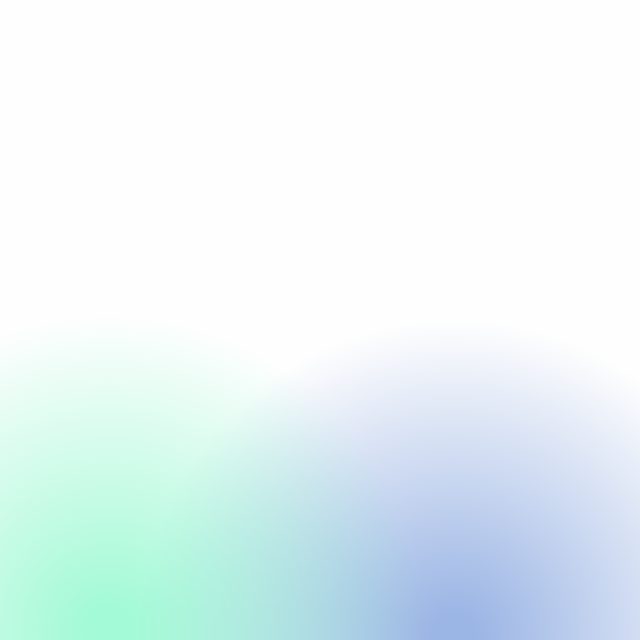
Give the GLSL for this background, as a three.js fragment shader.

```glsl
// Soft mint and periwinkle glows rising from the lower edge of a white field.
#define PAPER_COLOR vec3(0.996)
#define MINT_COLOR vec3(0.40, 0.967, 0.733)
#define BLUE_COLOR vec3(0.35, 0.52, 0.83)
#define MINT_CENTER vec2(0.170, 0.015)
#define BLUE_CENTER vec2(0.710, 0.005)
#define GLOW_CORE 0.035
#define GLOW_RADIUS 0.495
#define GLOW_OPACITY 0.60

varying vec2 vUv;

// Opacity of a round glow: a small flat core, then a linear falloff.
float glow(vec2 point, vec2 center) {
  float reach = (GLOW_RADIUS - distance(point, center)) / (GLOW_RADIUS - GLOW_CORE);
  return GLOW_OPACITY * clamp(reach, 0.0, 1.0);
}

void main() {
  vec3 color = PAPER_COLOR;

  // Layer the glows over the paper
  color = mix(color, BLUE_COLOR, glow(vUv, BLUE_CENTER));
  color = mix(color, MINT_COLOR, glow(vUv, MINT_CENTER));

  gl_FragColor = vec4(color, 1.0);
}
```
